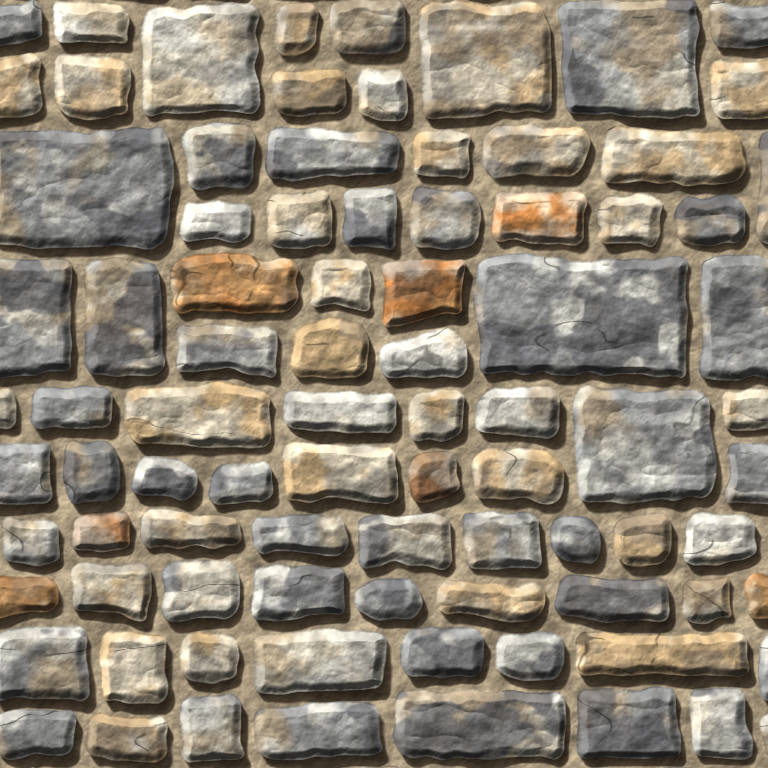
A Shadertoy shader for this texture:

```glsl
// Rubble stone wall: six jittered bands of five blocks, most of them split into
// smaller stones. Rounded boxes with wrapped noise give ragged edges, relief,
// weathering and colour; sun from the upper left shades the recessed mortar.

struct Stone { float dist; float id; };

float hash(vec2 p) {
    vec3 q = fract(p.xyx * 0.1031);
    q += dot(q, q.yzx + 33.33);
    return fract((q.x + q.y) * q.z);
}

// Value noise that wraps over the unit square
float noise(vec2 p, vec2 freq) {
    p *= freq;
    vec2 f = fract(p), a = mod(floor(p), freq), b = mod(floor(p) + 1.0, freq);
    f = f * f * (3.0 - 2.0 * f);
    return mix(mix(hash(a), hash(vec2(b.x, a.y)), f.x),
               mix(hash(vec2(a.x, b.y)), hash(b), f.x), f.y);
}

float fbm(vec2 p, vec2 freq) {
    float sum = 0.0, amp = 0.53;
    for (int i = 0; i < 4; i++) {
        sum += amp * noise(p, freq);
        p += 0.37;
        freq *= 2.0;
        amp *= 0.5;
    }
    return sum;
}

float joint(float i, float count, float seed, float jitter) {
    return i + jitter * (hash(vec2(mod(i, count), seed)) - 0.5);
}

// Lower joint, upper joint and wrapped index of the interval holding x
vec3 span(float x, float count, float seed, float jitter) {
    float i = floor(x);
    i += step(joint(i + 1.0, count, seed, jitter), x) - step(x, joint(i, count, seed, jitter));
    return vec3(joint(i, count, seed, jitter), joint(i + 1.0, count, seed, jitter), mod(i, count));
}

Stone findStone(vec2 p) {
    // Ragged outlines
    p += 0.016 * (vec2(noise(p, vec2(13.0)), noise(p + 0.41, vec2(13.0))) - 0.5);
    p += 0.007 * (vec2(noise(p, vec2(47.0)), noise(p + 0.23, vec2(47.0))) - 0.5);
    vec3 band = span(p.y * 6.0, 6.0, 7.0, 0.35);
    float shift = hash(vec2(band.z, 50.0));
    vec3 block = span(p.x * 5.0 + shift, 5.0, band.z + 20.0, 0.65);
    vec2 lo = vec2((block.x - shift) / 5.0, band.x / 6.0);
    vec2 hi = vec2((block.y - shift) / 5.0, band.y / 6.0);
    vec2 key = vec2(block.z + 7.0, band.z + 11.0);
    // Split most blocks into two courses, and wide courses into two stones
    if (hash(key + 40.0) > 0.25) {
        float y = mix(lo.y, hi.y, 0.4 + 0.2 * hash(key + 60.0));
        if (p.y > y) { lo.y = y; key.x += 100.0; } else hi.y = y;
        if (hi.x - lo.x > 0.13 + 0.13 * hash(key + 80.0)) {
            float x = mix(lo.x, hi.x, 0.35 + 0.3 * hash(key + 90.0));
            if (p.x > x) { lo.x = x; key.y += 100.0; } else hi.x = x;
        }
    }
    float id = hash(key * 1.7 + 3.0), radius = 0.01 + 0.012 * hash(key + 30.0);
    vec2 d = abs(p - 0.5 * (lo + hi)) - 0.5 * (hi - lo) + 0.0085 + radius;
    return Stone(length(max(d, 0.0)) + min(max(d.x, d.y), 0.0) - radius, id);
}

float height(vec2 p) {
    Stone s = findStone(p);
    float face = smoothstep(0.0, 0.014, -s.dist);
    float chips = abs(fbm(p + s.id, vec2(9.0, 17.0)) - 0.5);
    return 0.011 * face + 0.009 * fbm(p, vec2(36.0)) + 0.022 * face * chips;
}

vec3 stoneColor(vec2 p, float id) {
    vec2 q = p + id * 7.3;
    float kind = fract(id * 17.0), broad = fbm(q, vec2(7.0)), fine = fbm(q, vec2(29.0));
    bool slate = kind < 0.42;
    vec3 base = slate ? vec3(0.50, 0.50, 0.495)
              : kind < 0.62 ? vec3(0.73, 0.72, 0.68)
              : kind < 0.92 ? vec3(0.67, 0.58, 0.45) : vec3(0.64, 0.43, 0.25);
    base *= 0.9 + 0.2 * fract(id * 41.0);
    // Ochre stains, pale lichen, dark flaked patches and thin cracks
    base = mix(base, vec3(0.66, 0.56, 0.41), 0.55 * smoothstep(0.53, 0.68, fbm(q + 0.6, vec2(9.0))));
    base = mix(base, vec3(0.77, 0.76, 0.71), 0.65 * smoothstep(0.48, 0.62, 0.5 * (broad + fine)));
    float flakes = smoothstep(0.56, 0.62, fbm(q + 0.2, vec2(11.0, 15.0)));
    base = mix(base, vec3(0.35, 0.35, 0.36), flakes * (slate ? 0.75 : 0.3));
    float crack = 1.0 - smoothstep(0.0, 0.012, abs(fbm(q, vec2(6.0, 10.0)) - 0.47));
    base *= 1.0 - 0.35 * crack * smoothstep(0.45, 0.6, fine);
    return base * (0.72 + 0.56 * fbm(q, vec2(64.0)));
}

void mainImage(out vec4 fragColor, in vec2 fragCoord) {
    vec2 p = fragCoord / iResolution.xy;
    vec2 sun = normalize(vec2(-0.5, 0.85));
    float pixel = 1.0 / iResolution.y;
    Stone s = findStone(p);
    float cover = smoothstep(pixel, -pixel, s.dist);

    // Shadow cast by stones lying toward the sun
    float shadow = 0.0, reach = 0.009 + 0.013 * noise(p, vec2(19.0));
    for (int i = 1; i <= 6; i++) {
        float t = float(i) / 6.0;
        float hit = smoothstep(0.001, -0.003, findStone(p + sun * reach * t).dist);
        shadow = max(shadow, hit * (1.0 - 0.25 * t));
    }

    vec3 mortar = vec3(0.63, 0.57, 0.47) * (0.7 + 0.6 * fbm(p, vec2(60.0)));
    mortar = mix(mortar, vec3(0.13, 0.10, 0.07), shadow);
    vec3 color = mix(mortar, stoneColor(p, s.id), cover);

    // Relief lighting
    float slope = (height(p) - height(p + sun * 0.002)) / 0.002;
    color *= clamp(1.02 + 0.6 * slope, 0.3, 1.35);
    fragColor = vec4(clamp(color, 0.0, 1.0), 1.0);
}
```
